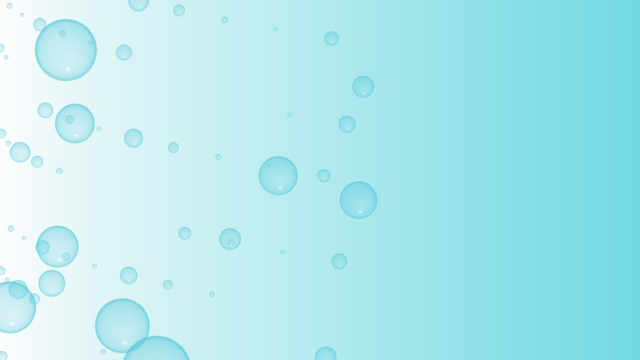
Give the GLSL for this background, as a WebGL 1 fragment shader.

```glsl
precision highp float;
// Translucent aqua bubbles drifting over a white-to-turquoise horizontal gradient.

uniform vec2 u_resolution;

// Backdrop colours from left to right, with the inner stop positions
const vec3 WHITE = vec3(0.99, 0.992, 0.992);
const vec3 MIST = vec3(0.88, 0.96, 0.962);
const vec3 AQUA = vec3(0.70, 0.918, 0.935);
const vec3 TURQUOISE = vec3(0.44, 0.85, 0.885);
const float MIST_STOP = 0.15;
const float AQUA_STOP = 0.50;

// Bubble film
const vec3 FILM = vec3(0.34, 0.79, 0.86);
const float BODY_OPACITY = 0.27;
const float EDGE_OPACITY = 0.25;
const float RIM_OPACITY = 0.22;
const float SHADE_TILT = 0.07;
const float GLINT_OPACITY = 0.65;
const float SHEEN_OPACITY = 0.15;
const vec2 GLINT_POS = vec2(0.08, -0.62);
const vec2 SHEEN_POS = vec2(0.18, -0.28);

// Scattered small bubbles
const int SMALL_COUNT = 46;
const float SMALL_MIN = 0.005;
const float SMALL_MAX = 0.030;
const float SPREAD = 1.0;       // width reached, in canvas heights
const float LEFT_BIAS = 2.0;    // higher values crowd the left side
const vec3 SCATTER_STEP = vec3(0.8192, 0.6710, 0.5497);
const vec3 SCATTER_START = vec3(0.31, 0.17, 0.62);

vec3 backdrop(float x) {
    vec3 color = mix(WHITE, MIST, clamp(x / MIST_STOP, 0.0, 1.0));
    color = mix(color, AQUA, clamp((x - MIST_STOP) / (AQUA_STOP - MIST_STOP), 0.0, 1.0));
    return mix(color, TURQUOISE, clamp((x - AQUA_STOP) / (1.0 - AQUA_STOP), 0.0, 1.0));
}

float spot(vec2 q, float sharpness) {
    return exp(-dot(q, q) * sharpness);
}

// Blends one bubble over the colour; lengths are in canvas heights
void addBubble(inout vec3 color, vec2 p, vec2 center, float radius) {
    vec2 q = (p - center) / radius;
    float d = length(q);
    float soft = 1.0 / (radius * u_resolution.y);
    float mask = 1.0 - smoothstep(1.0 - soft, 1.0 + soft, d);
    if (mask <= 0.0) return;

    // Film thickens towards the outline and slightly towards the top
    float rim = smoothstep(0.86, 0.98, d);
    float film = BODY_OPACITY + EDGE_OPACITY * pow(d, 4.0)
               + RIM_OPACITY * rim + SHADE_TILT * q.y;
    color = mix(color, FILM, film * mask);

    // Pale inner sheen and a small reflected glint
    float light = SHEEN_OPACITY * spot(q - SHEEN_POS, 5.0)
                + GLINT_OPACITY * spot((q - GLINT_POS) * vec2(0.8, 1.2), 160.0);
    color = mix(color, vec3(1.0), clamp(light, 0.0, 1.0) * mask);
}

void main() {
    vec2 p = gl_FragCoord.xy / u_resolution.y;
    vec3 color = backdrop(gl_FragCoord.x / u_resolution.x);

    // Small bubbles: low-discrepancy scatter, mostly tiny
    for (int i = 0; i < SMALL_COUNT; i++) {
        vec3 h = fract(SCATTER_START + float(i) * SCATTER_STEP);
        vec2 center = vec2(SPREAD * pow(h.x, LEFT_BIAS), h.y);
        addBubble(color, p, center, mix(SMALL_MIN, SMALL_MAX, h.z * h.z));
    }

    // Large bubbles of the left cluster
    addBubble(color, p, vec2(0.183, 0.861), 0.086);
    addBubble(color, p, vec2(0.208, 0.657), 0.055);
    addBubble(color, p, vec2(0.160, 0.315), 0.058);
    addBubble(color, p, vec2(0.144, 0.213), 0.037);
    addBubble(color, p, vec2(0.028, 0.146), 0.072);
    addBubble(color, p, vec2(0.340, 0.095), 0.076);
    addBubble(color, p, vec2(0.435, -0.030), 0.097);

    // Stray bubbles near the middle
    addBubble(color, p, vec2(0.773, 0.512), 0.054);
    addBubble(color, p, vec2(0.996, 0.444), 0.052);
    addBubble(color, p, vec2(1.009, 0.759), 0.030);
    addBubble(color, p, vec2(0.639, 0.336), 0.030);
    addBubble(color, p, vec2(0.905, 0.007), 0.030);

    gl_FragColor = vec4(color, 1.0);
}
```
